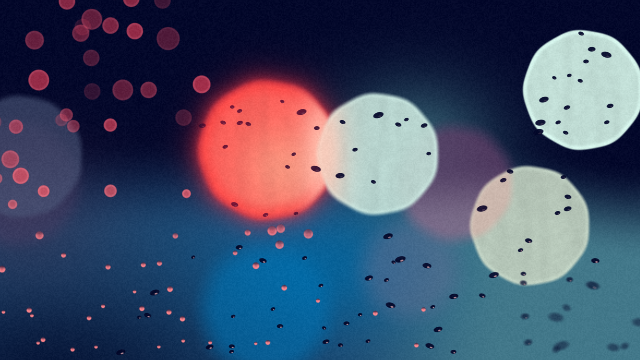
A WebGL 1 fragment shader for this background:

```glsl
precision highp float;
// Night lights out of focus behind a wet window: large bokeh discs over a
// navy-to-teal haze, then pink light spots and dark droplets scattered on
// jittered grids, finished with fine grain.
uniform vec2 u_resolution;

const vec3 NAVY = vec3(.012, .03, .165);
const vec3 DUSK = vec3(.12, .29, .45);
const vec3 TEAL = vec3(.26, .47, .54);
const vec3 AZURE = vec3(0., .41, .64);
const vec3 RED = vec3(.98, .36, .34);
const vec3 MINT = vec3(.75, .86, .83);
const vec3 CREAM = vec3(.73, .79, .73);
const vec3 MAUVE = vec3(.38, .24, .4);
const vec3 PINK = vec3(.95, .45, .47);

// Disc placements: center and radius
const vec3 RED_DISC = vec3(.745, .583, .188);
const vec3 MINT_DISC = vec3(1.05, .572, .168);
const vec3 HIGH_DISC = vec3(1.62, .75, .166);
const vec3 CREAM_DISC = vec3(1.473, .373, .165);
const vec3 VEIL_DISC = vec3(1.265, .49, .158);

struct Spot { vec2 offset; vec2 center; float pick; float size; };

float hash(vec2 p) {
  vec3 q = fract(p.xyx * .1031);
  q += dot(q, q.yzx + 33.33);
  return fract((q.x + q.y) * q.z);
}

float noise(vec2 p) {
  vec2 i = floor(p), f = fract(p), e = vec2(1., 0.);
  f = f * f * (3. - 2. * f);
  return mix(mix(hash(i), hash(i + e), f.x),
             mix(hash(i + e.yx), hash(i + 1.), f.x), f.y);
}

float glow(vec2 p, vec2 center, vec2 spread) {
  vec2 d = (p - center) / spread;
  return exp(-dot(d, d));
}

// Signed distance to a slightly faceted disc
float discDistance(vec2 p, vec3 disc) {
  vec2 d = p - disc.xy;
  return length(d) * (1. + .009 * cos(9. * atan(d.y, d.x + 1e-5))) - disc.z;
}

float fill(float dist, float blur) {
  return 1. - smoothstep(-blur, blur, dist);
}

float discMask(vec2 p, vec3 disc, float blur) {
  return fill(discDistance(p, disc), blur);
}

float rim(float dist, float width) {
  float d = dist / width + 1.;
  return exp(-d * d);
}

// One jittered point per cell of a brick grid
Spot scatter(vec2 p, float cell, float seed) {
  vec2 shift = vec2(hash(vec2(floor(p.y / cell) + 9., seed)) * cell, 0.);
  vec2 id = floor((p + shift) / cell);
  vec2 key = id + seed * 17. + 50.;
  vec2 center = (id + .3 + .4 * vec2(hash(key), hash(key + 31.7))) * cell - shift;
  return Spot(p - center, center, hash(key + 73.1), hash(key + 11.9));
}

float pinkDensity(vec2 c) {
  float upper = (1. - smoothstep(.25, .65, c.x)) * smoothstep(.25, .35, c.y);
  float lower = fill(c.x - 1.15, .15) * fill(c.y - .4, .03);
  return max(.36 * upper, .24 * lower);
}

float dropDensity(vec2 c) {
  float lit = max(max(discMask(c, RED_DISC, .02), discMask(c, MINT_DISC, .04)),
                  max(discMask(c, HIGH_DISC, .02), discMask(c, CREAM_DISC, .05)));
  float low = smoothstep(.2, .75, c.x) * fill(c.y - .36, .06);
  return max(.3 * lit, .19 * low);
}

vec3 background(vec2 p) {
  float horizon = fill(p.y + .07 * smoothstep(1.3, 1.8, p.x) - .48, .14);
  vec3 col = mix(NAVY, mix(DUSK, TEAL, smoothstep(.85, 1.4, p.x)), horizon);
  col = mix(col, vec3(.02, .07, .2), .92 * glow(p, vec2(.12, -.05), vec2(.55, .27)));
  col = mix(col, AZURE, .8 * glow(p, vec2(.88, .27), vec2(.28, .2)));
  col = mix(col, TEAL * .9, .8 * glow(p, vec2(1.15, .6), vec2(.23, .18)));
  return mix(col, MAUVE * .7, .45 * glow(p, vec2(.05, .42), vec2(.25, .2)));
}

vec3 addDisc(vec3 col, vec2 p, vec3 disc, vec3 tint, float alpha, float blur, float edge) {
  float d = discDistance(p, disc);
  return mix(col, tint, alpha * fill(d, blur)) + tint * edge * rim(d, .006);
}

vec3 addLights(vec3 col, vec2 p) {
  // Faint discs at the back
  col = addDisc(col, p, vec3(.05, .49, .17), MAUVE, .25, .03, 0.);
  col = addDisc(col, p, vec3(.06, .565, .168), vec3(.3, .35, .48), .6, .012, 0.);
  col = addDisc(col, p, vec3(.74, .14, .175), AZURE * 1.08, .6, .045, 0.);
  col = addDisc(col, p, vec3(1.14, .25, .13), vec3(.38, .43, .57), .5, .05, 0.);
  vec3 veil = mix(vec3(.56, .42, .54), MAUVE, smoothstep(.38, .55, p.y));
  col = addDisc(col, p, VEIL_DISC, veil, .75, .03, 0.);
  // Red disc with its halo
  float streak = .96 + .05 * noise(p * vec2(45., 6.)) + .03 * noise(p * 70.);
  float d = discDistance(p, RED_DISC);
  col = mix(col, vec3(.9, .2, .27), .75 * exp(-max(d, 0.) * 38.));
  vec3 warm = mix(RED, vec3(.98, .58, .49), glow(p, vec2(.79, .53), vec2(.13)));
  warm = mix(warm, vec3(1., .26, .26), .7 * smoothstep(-.05, 0., d));
  col = mix(col, warm * streak, .97 * fill(d, .016));
  // Pale discs, with warm light where they meet others
  col = addDisc(col, p, MINT_DISC, MINT * streak, .94, .008, .06);
  float bleed = glow(p, vec2(.9, .575), vec2(.06, .2));
  bleed *= max(fill(d, .012), discMask(p, MINT_DISC, .012));
  col = mix(col, vec3(1., .79, .72), .85 * bleed);
  col = addDisc(col, p, HIGH_DISC, MINT * streak, 1., .003, .11);
  col = addDisc(col, p, CREAM_DISC, CREAM * streak, .96, .006, .06);
  float overlap = discMask(p, VEIL_DISC, .015) * discMask(p, CREAM_DISC, .01);
  return mix(col, vec3(.85, .68, .65), .6 * overlap);
}

vec3 addPinkSpots(vec3 col, vec2 p) {
  for (int i = 0; i < 3; i++) {
    float n = float(i);
    Spot s = scatter(p, .08 + .02 * n, 3. + n);
    float height = smoothstep(.15, .8, s.center.y);
    float radius = min(mix(.0075, .031, height) * (.6 + .5 * s.size), .023 + .006 * n);
    float d = length(s.offset) - radius;
    float alpha = mix(.92, .12 + .65 * fract(s.size * 7.3), height);
    vec3 tint = mix(PINK, vec3(.8, .22, .32), height) + .1 * rim(d, .003);
    // Low beads are shaded on top
    float shade = smoothstep(-.2, .9, s.offset.y / radius) * fill(height - .3, .2);
    tint = mix(tint, NAVY, .7 * shade);
    col = mix(col, tint, step(s.pick, pinkDensity(s.center)) * alpha * fill(d, .002));
  }
  return col;
}

vec3 addDroplets(vec3 col, vec2 p) {
  for (int i = 0; i < 3; i++) {
    float n = float(i);
    Spot s = scatter(p, .062 + .014 * n, 21. + n);
    float low = fill(s.center.y - .37, .08);
    float far = smoothstep(1.3, 1.55, s.center.x) * fill(s.center.y - .22, .05);
    float radius = mix(.0045, .0085, s.size * s.size) + .004 * far;
    vec2 q = s.offset;
    q.y -= .2 * sin(s.pick * 90.) * q.x;
    q.x /= 1.2 + .55 * s.size;
    float present = step(s.pick, dropDensity(s.center));
    float body = present * fill(length(q) - radius, mix(.0014, .006, far));
    vec3 dark = NAVY + .65 * max(col.r - col.g, 0.) * vec3(1., .1, .1);
    col = mix(col, dark, body * mix(.94, .45, far));
    float glint = fill(length(q - vec2(.3, -.5) * radius) - .3 * radius, .0014);
    col = mix(col, vec3(.9, .68, .7), (.15 + .6 * low) * present * glint * (1. - far));
  }
  return col;
}

void main() {
  vec2 p = gl_FragCoord.xy / u_resolution.y;
  vec3 col = addLights(background(p), p);
  col = addDroplets(addPinkSpots(col, p), p);
  col += .04 * (noise(p * 330.) - .5);
  gl_FragColor = vec4(clamp(col, 0., 1.), 1.);
}
```
